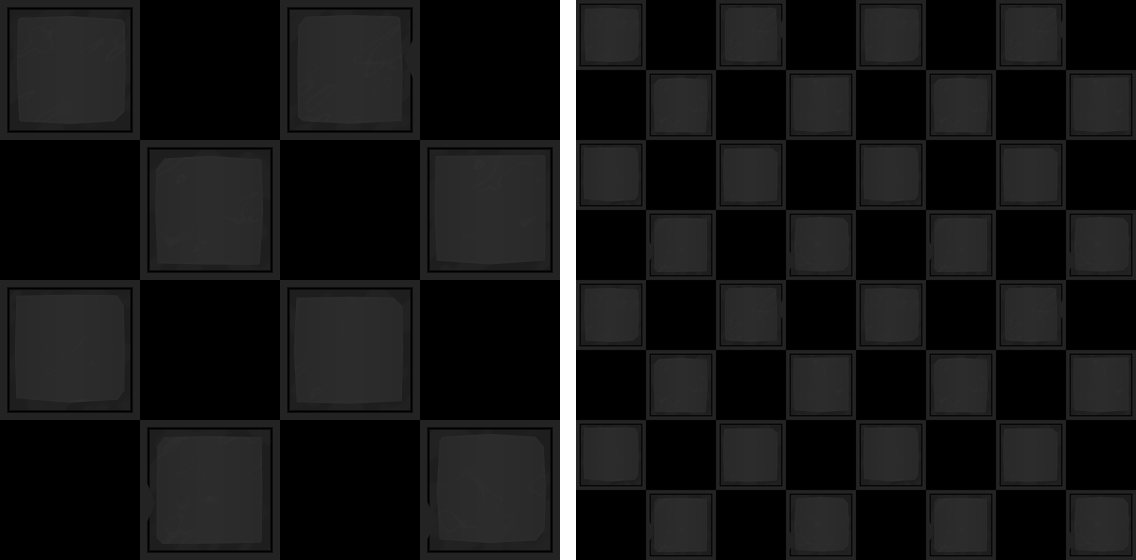
Left, the tile; right, the same tile 2 across and 2 down.
Give the GLSL for this pattern, as a WebGL 1 fragment shader.

```glsl
precision highp float;
// Checkerboard of black squares and dark stone tiles, four by four.
// Each tile has a flat frame, a thin black groove, a rim and a raised plate
// cut from jittered half planes, with faint scratches and a few frame chips.

uniform vec2 u_resolution;

#define CELLS 4.0
#define GROOVE_OUTER 0.053
#define GROOVE_INNER 0.068
#define PLATE_HALF 0.388
#define PLATE_BEND 0.075
#define CHIP_DEPTH 0.11
#define CHIP_HALF_WIDTH 0.26
#define FRAME_COLOR vec3(0.138)
#define RIM_COLOR vec3(0.126)
#define PLATE_COLOR vec3(0.160)
#define SCRATCH_GAIN 0.012

float hash(vec2 p) {
  vec3 q = fract(p.xyx * vec3(0.1031, 0.1030, 0.0973));
  q += dot(q, q.yzx + 33.33);
  return fract((q.x + q.y) * q.z);
}

float valueNoise(vec2 p) {
  vec2 i = floor(p);
  vec2 f = fract(p);
  f = f * f * (3.0 - 2.0 * f);
  float low = mix(hash(i), hash(i + vec2(1.0, 0.0)), f.x);
  float high = mix(hash(i + vec2(0.0, 1.0)), hash(i + vec2(1.0, 1.0)), f.x);
  return mix(low, high, f.y);
}

vec2 direction(float angle) {
  return vec2(cos(angle), sin(angle));
}

// Coverage of the region where distance is negative
float fill(float dist, float pixel) {
  return clamp(0.5 - dist / pixel, 0.0, 1.0);
}

// Irregular plate: four bent sides and four uneven corner cuts
float plateDistance(vec2 p, vec2 cell) {
  float dist = -1.0;
  for (int i = 0; i < 4; i++) {
    float side = float(i);
    vec2 seed = cell * 17.0 + vec2(side * 5.0 + 3.0, side * 11.0 + 7.0);
    float angle = side * 1.570796;
    float bend = PLATE_BEND * hash(seed);
    float reach = PLATE_HALF + 0.03 * (hash(seed + 1.0) - 0.5);
    float tilt = 0.03 * (hash(seed + 2.0) - 0.5);
    float cut = mix(0.475, 0.56, hash(seed + 3.0));
    float cutAngle = angle + 0.785398 + 0.4 * (hash(seed + 4.0) - 0.5);
    dist = max(dist, dot(p, direction(angle + tilt + bend)) - reach);
    dist = max(dist, dot(p, direction(angle + tilt - bend)) - reach);
    dist = max(dist, dot(p, direction(cutAngle)) - cut);
  }
  return dist;
}

// Shallow wedge growing inward from one edge of the frame
float wedge(float depth, float along, float center) {
  return depth - CHIP_DEPTH * (1.0 - abs(along - center) / CHIP_HALF_WIDTH);
}

// Chips: left side of the bottom row, one corner, one right side
float chipDistance(vec2 p, vec2 cell) {
  float dist = 1.0;
  if (cell.y < 0.5) {
    dist = wedge(p.x, p.y, cell.x < 2.0 ? 0.41 : 0.28);
    if (cell.x < 2.0) dist = min(dist, (1.79 - p.x - p.y) * -0.707 + 2.0 * max(0.0, 1.79 - p.x - p.y));
  } else if (cell.x > 1.5 && cell.x < 2.5 && cell.y > 2.5) {
    dist = wedge(1.0 - p.x, p.y, 0.58);
  }
  return dist;
}

// Thin outlines of stretched, slanted noise islands
float scratches(vec2 p, vec2 cell) {
  vec2 q = vec2(dot(p, vec2(0.8, 0.6)) * 6.0, dot(p, vec2(-0.6, 0.8)) * 15.0);
  float island = valueNoise(q + cell * 37.0 + 50.0);
  float patches = valueNoise(p * 4.0 + cell * 23.0 + 90.0);
  return (1.0 - smoothstep(0.0, 0.06, abs(island - 0.74))) * smoothstep(0.3, 0.7, patches);
}

void main() {
  vec2 grid = gl_FragCoord.xy / u_resolution * CELLS;
  vec2 cell = mod(floor(grid), CELLS);
  vec2 p = fract(grid);
  vec2 centered = p - 0.5;
  float pixel = CELLS / min(u_resolution.x, u_resolution.y);
  float edge = 0.5 - max(abs(centered.x), abs(centered.y));

  // Rim with soft blotches
  float blotch = valueNoise(vec2(p.x + p.y, p.y - p.x) * vec2(5.0, 9.0) + cell * 29.0 + 20.0);
  vec3 color = RIM_COLOR + 0.014 * (smoothstep(0.4, 0.65, blotch) - 0.5);

  // Plate, a little brighter in the middle and along its outline
  float plate = plateDistance(centered, cell);
  float glow = 0.012 * (1.0 - smoothstep(0.0, 0.45, abs(centered.x)));
  float outline = 0.008 * (1.0 - smoothstep(0.0, 0.01 + pixel, abs(plate)));
  vec3 plateColor = PLATE_COLOR + glow + outline + SCRATCH_GAIN * scratches(p, cell);
  color = mix(color, plateColor, fill(plate, pixel));

  // Groove, frame and chips
  color = mix(color, vec3(0.0), fill(edge - GROOVE_INNER, pixel));
  float frame = min(edge - GROOVE_OUTER, chipDistance(p, cell));
  color = mix(color, FRAME_COLOR, fill(frame, pixel));

  // Checker mask: tiles where the cell coordinates sum to an odd number
  float parity = mod(cell.x + cell.y, 2.0) * 2.0 - 1.0;
  gl_FragColor = vec4(color * fill(-parity * edge, pixel), 1.0);
}
```
